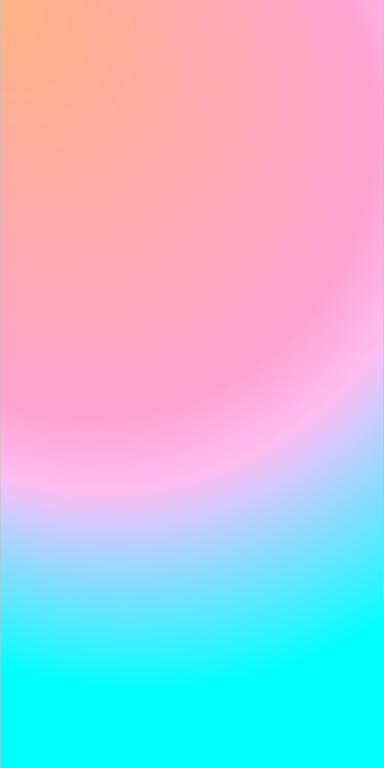
Reproduce this background procedurally as a Shadertoy shader.

```glsl
// Soft off-centre radial gradient: peach corner, pink disc, pale rim, cyan base.

// Radius of the circle through p, where circles of radius r are centred at drift * r.
float driftingRadius(vec2 p, vec2 drift) {
    float a = 1.0 - dot(drift, drift);
    float b = dot(p, drift);
    return (sqrt(b * b + a * dot(p, p)) - b) / a;
}

// Linear ramp between two radii.
float ramp(float start, float end, float r) {
    return clamp((r - start) / (end - start), 0.0, 1.0);
}

void mainImage(out vec4 fragColor, in vec2 fragCoord) {
    // Width units, measured right and down from the top left corner
    vec2 p = vec2(fragCoord.x, iResolution.y - fragCoord.y) / iResolution.x;
    float r = driftingRadius(p, vec2(0.30, 0.45));

    vec3 peach = vec3(1.00, 0.70, 0.53);
    vec3 pink = vec3(1.00, 0.64, 0.82);
    vec3 paleRim = vec3(1.00, 0.74, 0.94);
    vec3 lavender = vec3(0.82, 0.79, 1.00);
    vec3 cyan = vec3(0.00, 1.00, 1.00);

    // Colour stops from the corner outwards
    vec3 color = mix(peach, pink, ramp(0.04, 0.75, r));
    color = mix(color, paleRim, ramp(0.75, 0.88, r));
    color = mix(color, lavender, ramp(0.88, 0.945, r));
    color = mix(color, cyan, ramp(0.945, 1.24, r));

    // Faint grey hairline on the left and right sides
    float sideDistance = min(p.x, 1.0 - p.x);
    float hairline = 1.0 - smoothstep(0.001, 0.004, sideDistance);
    color = mix(color, vec3(0.75), 0.5 * hairline);

    fragColor = vec4(color, 1.0);
}
```
